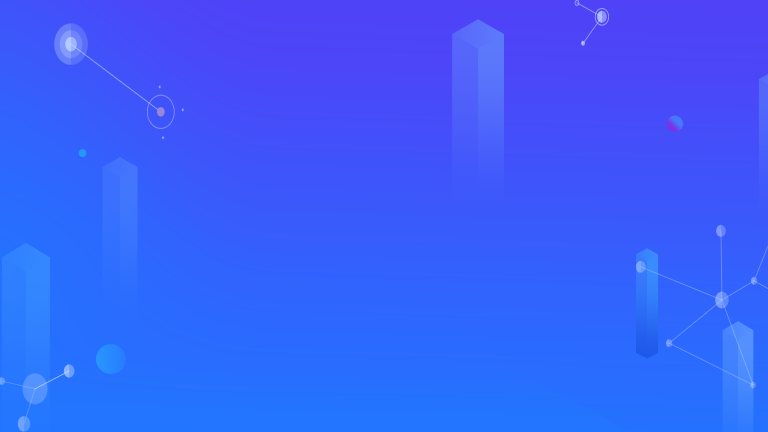
Write a Shadertoy shader that draws this background.

```glsl
// A blue to violet gradient with translucent pillars, glossy balls and node networks.
// Shapes are distance functions blended in order, on a canvas nine units high;
// pillars share one folded function and each network loops over its spokes.

float pixelSize() { return 9.0 / iResolution.y; }

float cover(float d) { return clamp(0.5 - d / pixelSize(), 0.0, 1.0); }

// Nodes are slightly taller than wide.
float oval(vec2 p, vec2 c, float r) { return length((p - c) * vec2(1.0, 0.81)) - r; }

float link(vec2 p, vec2 a, vec2 b) {
    vec2 ab = b - a;
    float t = clamp(dot(p - a, ab) / dot(ab, ab), 0.0, 1.0);
    return cover(length(p - a - ab * t) - 0.009);
}

void paint(inout vec3 col, vec3 tint, float amount) { col = mix(col, tint, amount); }

// A lit box: diamond lid, two faces, fading out downwards.
void pillar(inout vec3 col, vec2 p, vec2 apex, vec2 cap, float len, vec3 tint, float alpha) {
    vec2 q = p - apex;
    float down = -q.y;
    float slant = abs(q.x) * cap.y / cap.x;
    float inside = cover(abs(q.x) - cap.x) * cover(slant - down);
    float lid = cover(down + slant - 2.0 * cap.y);
    float face = mix(0.62, 1.0, cover(-q.x)) * (1.0 - smoothstep(0.1 * len, len, down));
    float lidLight = 0.85 + 0.2 * q.x / cap.x;
    paint(col, tint, alpha * inside * mix(face, lidLight, lid));
}

// A pale node whose left half is brighter.
void node(inout vec3 col, vec2 p, vec2 c, float r, float alpha) {
    float light = mix(1.0, 0.65, cover(c.x - p.x));
    paint(col, vec3(0.75, 0.84, 1.0), alpha * light * cover(oval(p, c, r)));
}

vec3 backdrop(vec2 p) {
    vec2 uv = p / vec2(16.0, 9.0);
    float left = 1.0 - smoothstep(-0.05, 0.36, uv.x);
    float t = 0.06 + 0.96 * uv.y - 0.36 * left * smoothstep(0.0, 0.5, uv.y);
    t += 0.05 * (uv.x - 0.5);
    vec3 col = mix(vec3(0.13, 0.46, 1.0), vec3(0.21, 0.37, 0.99), smoothstep(-0.1, 0.6, t));
    col = mix(col, vec3(0.31, 0.26, 0.97), smoothstep(0.35, 1.05, t));
    // Faint slanted sheet of light along the bottom.
    float sheet = cover(p.y - 1.6 + 0.55 * (p.x - 10.2));
    return mix(col, vec3(0.12, 0.49, 1.0), 0.25 * sheet * (1.0 - smoothstep(0.2, 1.7, p.y)));
}

void pillars(inout vec3 col, vec2 p) {
    vec3 sky = vec3(0.42, 0.68, 1.0);
    pillar(col, p, vec2(9.96, 8.60), vec2(0.54, 0.31), 4.1, sky, 0.5);
    pillar(col, p, vec2(2.50, 5.73), vec2(0.365, 0.21), 3.6, sky, 0.28);
    pillar(col, p, vec2(0.54, 3.94), vec2(0.50, 0.30), 4.4, vec3(0.3, 0.68, 1.0), 0.38);
    pillar(col, p, vec2(16.15, 7.55), vec2(0.34, 0.20), 3.2, sky, 0.5);
    pillar(col, p, vec2(15.375, 2.31), vec2(0.32, 0.19), 3.2, vec3(0.5, 0.74, 1.0), 0.48);
    // The slim pillar has a shaded, pointed foot.
    float x = abs(p.x - 13.48);
    float foot = cover(max(x - 0.23, 1.53 + 0.5 * x - p.y));
    paint(col, vec3(0.11, 0.33, 0.9), 0.8 * foot * (1.0 - smoothstep(1.5, 3.7, p.y)));
    pillar(col, p, vec2(13.48, 3.83), vec2(0.23, 0.13), 2.4, vec3(0.24, 0.64, 1.0), 0.65);
}

void balls(inout vec3 col, vec2 p) {
    vec2 q = p - vec2(14.06, 6.42);
    vec3 violet = mix(vec3(0.5, 0.18, 0.9), vec3(0.27, 0.5, 1.0), smoothstep(-0.15, 0.12, q.x + q.y));
    paint(col, violet, 0.9 * cover(length(q) - 0.17));
    q = p - vec2(2.31, 1.52);
    paint(col, vec3(0.16, 0.64, 1.0), (0.5 - 0.8 * q.x) * cover(length(q) - 0.31));
    paint(col, vec3(0.14, 0.62, 0.96), 0.9 * cover(length(p - vec2(1.72, 5.81)) - 0.08));
}

// Each spoke holds its end point and node radius.
void networks(inout vec3 col, vec2 p) {
    vec3 pale = vec3(0.75, 0.84, 1.0);

    vec2 hub = vec2(15.04, 2.75);
    vec3 right[5] = vec3[](vec3(15.02, 4.19, 0.1), vec3(13.35, 3.44, 0.1),
        vec3(13.94, 1.85, 0.065), vec3(15.69, 0.98, 0.055), vec3(15.71, 3.15, 0.065));
    for (int i = 0; i < 5; i++) {
        paint(col, pale, 0.4 * link(p, hub, right[i].xy));
        node(col, p, right[i].xy, right[i].z, 0.5);
    }
    paint(col, pale, 0.4 * link(p, right[2].xy, right[3].xy));
    paint(col, pale, 0.4 * link(p, right[4].xy, vec2(16.05, 4.0)));
    paint(col, pale, 0.4 * link(p, right[4].xy, vec2(16.05, 2.96)));
    node(col, p, hub, 0.14, 0.5);

    hub = vec2(0.73, 0.9);
    paint(col, pale, 0.28 * cover(oval(p, hub, 0.26)));
    vec3 low[3] = vec3[](vec3(1.44, 1.27, 0.11), vec3(0.04, 1.06, 0.065), vec3(0.5, 0.17, 0.13));
    for (int i = 0; i < 3; i++) {
        float glow = i == 0 ? 0.8 : 0.3;
        paint(col, pale, glow * link(p, hub, low[i].xy));
        node(col, p, low[i].xy, low[i].z, 0.35 + 0.4 * glow);
    }

    // Haloed lamp tied to a ringed dot with three sparks.
    vec2 lamp = vec2(1.48, 8.08), dot1 = vec2(3.35, 6.67);
    for (float r = 0.35; r > 0.1; r -= 0.115) node(col, p, lamp, r, 0.32);
    node(col, p, lamp, 0.12, 0.7);
    paint(col, pale, 0.65 * link(p, lamp, dot1));
    paint(col, pale, 0.5 * cover(abs(oval(p, dot1, 0.28)) - 0.008));
    paint(col, vec3(0.6, 0.52, 0.85), cover(oval(p, dot1, 0.08)));
    vec2 sparks[3] = vec2[](vec2(3.33, 7.19), vec2(3.81, 6.71), vec2(3.40, 6.13));
    for (int i = 0; i < 3; i++) node(col, p, sparks[i], 0.022, 0.7);

    // Small bent chain at the upper right.
    vec2 eye = vec2(12.54, 8.65), ringEnd = vec2(12.02, 8.94), tip = vec2(12.15, 8.10);
    paint(col, pale, 0.6 * max(link(p, eye, ringEnd), link(p, eye, tip)));
    paint(col, pale, 0.7 * cover(abs(oval(p, eye, 0.14)) - 0.008));
    paint(col, pale, 0.7 * cover(abs(oval(p, ringEnd, 0.04)) - 0.008));
    node(col, p, eye, 0.1, 0.8);
    node(col, p, tip, 0.04, 0.9);
}

void mainImage(out vec4 fragColor, in vec2 fragCoord) {
    vec2 p = fragCoord * pixelSize();
    vec3 col = backdrop(p);
    pillars(col, p);
    balls(col, p);
    networks(col, p);
    fragColor = vec4(col, 1.0);
}
```
